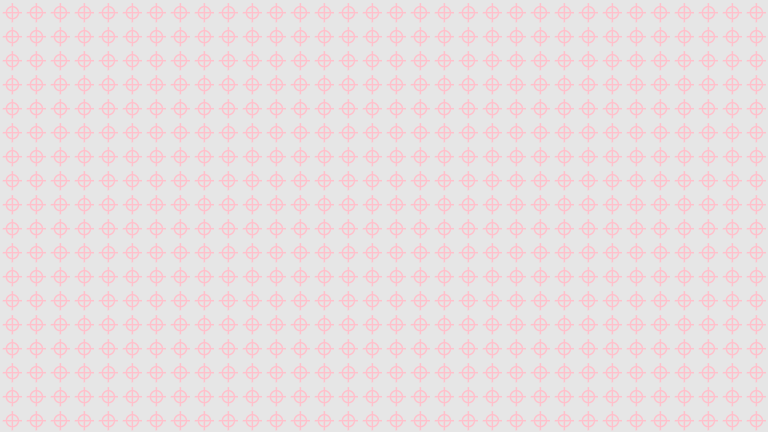
Write a Shadertoy shader that draws this pattern.

```glsl
const vec2 REPEATS = vec2(32.0, 18.0);
const vec3 PAPER = vec3(0.902);
const vec3 PINK = vec3(1.0, 0.753, 0.796);

// Lengths are fractions of one cell
const vec2 MARK_CENTRE = vec2(0.516, 0.471);
const float RING_RADIUS = 0.25;
const float ARM_LENGTH = 0.4;
const float LINE_WIDTH = 0.0625;

float ringDistance(vec2 p, float radius, float width) {
    return abs(length(p) - radius) - 0.5 * width;
}

float boxDistance(vec2 p, vec2 halfSize) {
    vec2 d = abs(p) - halfSize;
    return length(max(d, 0.0)) + min(max(d.x, d.y), 0.0);
}

float crossDistance(vec2 p, float arm, float width) {
    vec2 bar = vec2(arm, 0.5 * width);
    return min(boxDistance(p, bar), boxDistance(p, bar.yx));
}

// Linear coverage across one pixel
float coverage(float d, float pixel) {
    return clamp(0.5 - d / pixel, 0.0, 1.0);
}

void mainImage(out vec4 fragColor, in vec2 fragCoord) {
    vec2 p = fract(fragCoord / iResolution.xy * REPEATS) - MARK_CENTRE;
    float pixel = REPEATS.y / iResolution.y;

    // Crosshair: ring with four protruding arms
    float ring = ringDistance(p, RING_RADIUS, LINE_WIDTH);
    float arms = crossDistance(p, ARM_LENGTH, LINE_WIDTH);
    float ink = coverage(min(ring, arms), pixel);

    fragColor = vec4(mix(PAPER, PINK, ink), 1.0);
}
```
